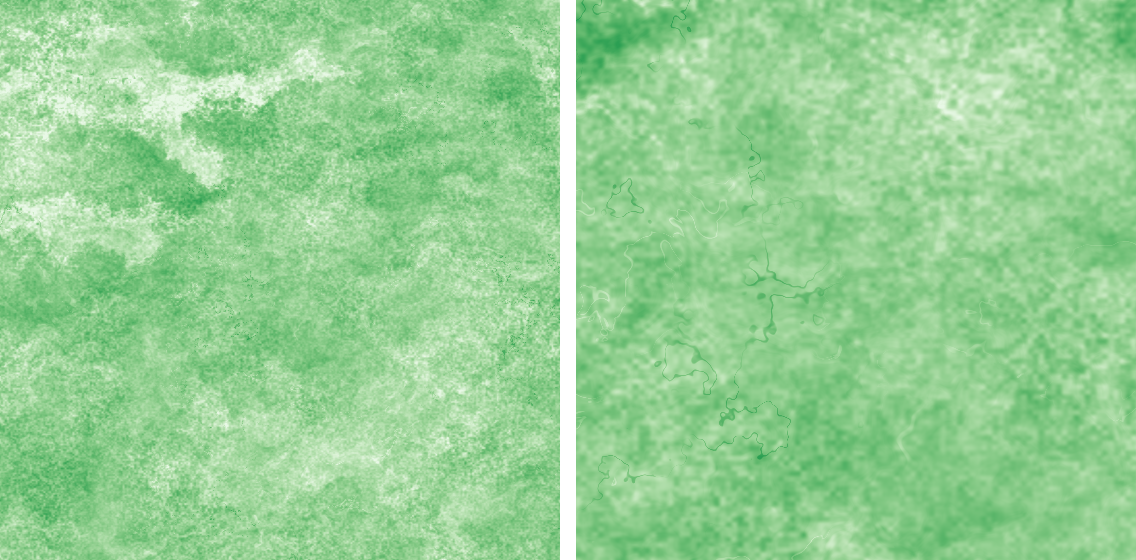
Left, the full canvas; right, a detail of the centre.
Give the GLSL for this texture, as a Shadertoy shader.

```glsl
#define BASE_TONE 0.588
#define CLOUD_AMOUNT 0.17
#define STREAK_AMOUNT 0.12
#define MOTTLE_AMOUNT 0.13
#define GRAIN_AMOUNT 0.135
#define PALE_AMOUNT 0.16
#define CRACK_DEPTH 0.20
#define VEIN_LIFT 0.12
#define LINE_WIDTH 0.0021
#define STROKE_SLANT 0.35

float hash(vec2 cell) {
    vec3 q = fract(cell.xyx * 0.1031);
    q += dot(q, q.yzx + 33.33);
    return fract((q.x + q.y) * q.z);
}

// Smooth value noise in -1..1
float noise(vec2 p) {
    vec2 cell = floor(p), f = fract(p);
    f = f * f * (3.0 - 2.0 * f);
    float low = mix(hash(cell), hash(cell + vec2(1, 0)), f.x);
    float high = mix(hash(cell + vec2(0, 1)), hash(cell + vec2(1, 1)), f.x);
    return 2.0 * mix(low, high, f.y) - 1.0;
}

float fbm(vec2 p) {
    float sum = 0.0, amplitude = 0.5;
    for (int i = 0; i < 5; i++) {
        sum += amplitude * noise(p);
        p = mat2(1.6, 1.2, -1.2, 1.6) * p + 17.3;
        amplitude *= 0.6;
    }
    return sum;
}

// Layered noise that keeps its direction, for brushed strokes
float streaks(vec2 p) {
    float sum = 0.0, amplitude = 0.5;
    for (int i = 0; i < 4; i++) {
        sum += amplitude * noise(p);
        p = p * 2.1 + 31.7;
        amplitude *= 0.7;
    }
    return sum;
}

mat2 rotation(float angle) {
    float c = cos(angle), s = sin(angle);
    return mat2(c, -s, s, c);
}

// Soft elliptical stain
float stain(vec2 p, vec2 centre, vec2 radius, float angle) {
    vec2 d = rotation(angle) * (p - centre) / radius;
    return exp(-dot(d, d));
}

// Thin wandering line along the zero level of a warped noise
float wanderingLine(vec2 p, float scale) {
    vec2 warp = vec2(fbm(p * 17.0), fbm(p * 17.0 + 40.0));
    float level = noise(p * scale + warp * 0.8);
    return 1.0 - smoothstep(0.3, 1.6, abs(level) / (scale * LINE_WIDTH));
}

// Green ramp addressed by its red component
vec3 greenRamp(float red) {
    float x = red - 0.33;
    return vec3(red, 0.70 + 0.47 * x, 0.40 + x * (0.55 + 0.54 * x));
}

void mainImage(out vec4 fragColor, in vec2 fragCoord) {
    vec2 p = fragCoord / iResolution.y;
    vec2 ragged = vec2(fbm(p * 9.0 + 5.0), fbm(p * 9.0 + 60.0));
    vec2 w = p + 0.07 * ragged;

    // Clouds and brushed strokes
    float cloud = fbm(p * 5.0 + 0.6 * ragged + 11.0);
    vec2 slanted = rotation(STROKE_SLANT) * p + 0.04 * ragged;
    float level = streaks((p + 0.02 * ragged) * vec2(9, 34));
    float slant = streaks(slanted * vec2(11, 26) + 70.0);
    float stroke = mix(slant, level, smoothstep(0.35, 0.65, p.y));

    // Ragged mottling and fine grain
    float mottle = fbm(p * vec2(28, 38) + 2.0 * ragged + 90.0);
    float grain = 0.3 * noise(p * vec2(95, 120)) + 0.65 * noise(p * 190.0 + 9.0)
                + 0.75 * noise(p * vec2(290, 330) + 23.0);
    float tone = BASE_TONE + CLOUD_AMOUNT * cloud + STREAK_AMOUNT * stroke
               + MOTTLE_AMOUNT * mottle
               + GRAIN_AMOUNT * grain * (0.85 + 0.8 * noise(p * 11.0 + 44.0) * 0.5);

    // Broad dark and light stains
    tone -= 0.24 * stain(w, vec2(0.09, 0.15), vec2(0.16, 0.13), 0.5);
    tone -= 0.12 * stain(w, vec2(0.12, 0.46), vec2(0.22, 0.08), 0.1);
    tone -= 0.16 * stain(w, vec2(0.95, 0.86), vec2(0.06, 0.26), 0.35);
    tone -= 0.06 * stain(w, vec2(0.62, 0.72), vec2(0.26, 0.13), 0.0);
    tone += 0.06 * stain(w, vec2(0.78, 0.32), vec2(0.35, 0.25), 0.4);
    tone += 0.11 * stain(w, vec2(0.05, 0.70), vec2(0.20, 0.17), 0.0);

    // Worn pale plaster with torn edges
    float worn = stain(w, vec2(0.17, 0.85), vec2(0.26, 0.11), 0.0);
    worn = max(worn, stain(w, vec2(0.44, 0.875), vec2(0.26, 0.025), -0.08));
    worn = max(worn, stain(w, vec2(0.33, 0.75), vec2(0.11, 0.032), -1.1));
    worn = max(worn, stain(w, vec2(0.13, 0.59), vec2(0.24, 0.05), 0.0));
    worn = max(worn, 0.8 * stain(w, vec2(0.95, 0.91), vec2(0.11, 0.025), -1.0));
    float pale = smoothstep(0.3, 0.72, worn + 0.25 * stroke + 0.2 * mottle + 0.1 * grain);
    tone += PALE_AMOUNT * pale;

    // Dark bare patches beside the plaster
    float bare = max(stain(w, vec2(0.41, 0.80), vec2(0.10, 0.08), 0.3),
                     stain(w, vec2(0.28, 0.68), vec2(0.07, 0.09), 0.6));
    tone -= 0.14 * smoothstep(0.2, 0.75, bare + 0.2 * stroke) * (1.0 - pale);

    // Broken cracks and pale veins
    float crackZone = smoothstep(0.0, 0.35, noise(p * 5.0 + 3.0) + 0.9 * (p.x - 0.55));
    tone -= CRACK_DEPTH * wanderingLine(p + 2.0, 6.0) * crackZone
          * smoothstep(-0.4, 0.5, noise(p * 38.0));
    float veinZone = smoothstep(0.0, 0.4, noise(p * 6.0 + 81.0));
    tone += VEIN_LIFT * wanderingLine(slanted * vec2(0.8, 1.3) + 7.0, 7.0) * veinZone
          * smoothstep(-0.4, 0.5, noise(p * 30.0 + 13.0));

    // Pits in the plaster and scattered bright chips
    float pit = smoothstep(0.6, 0.85, noise(p * 150.0 + 37.0));
    tone -= 0.2 * pit * pale * smoothstep(0.1, 0.5, noise(p * 13.0 + 4.0));
    float chip = smoothstep(0.45, 0.85, noise(p * vec2(75, 95) + 4.0 * ragged + 51.0));
    tone += 0.10 * chip * smoothstep(0.1, 0.6, noise(p * 8.0 + 29.0));

    fragColor = vec4(greenRamp(clamp(tone, 0.17, 0.91)), 1.0);
}
```
